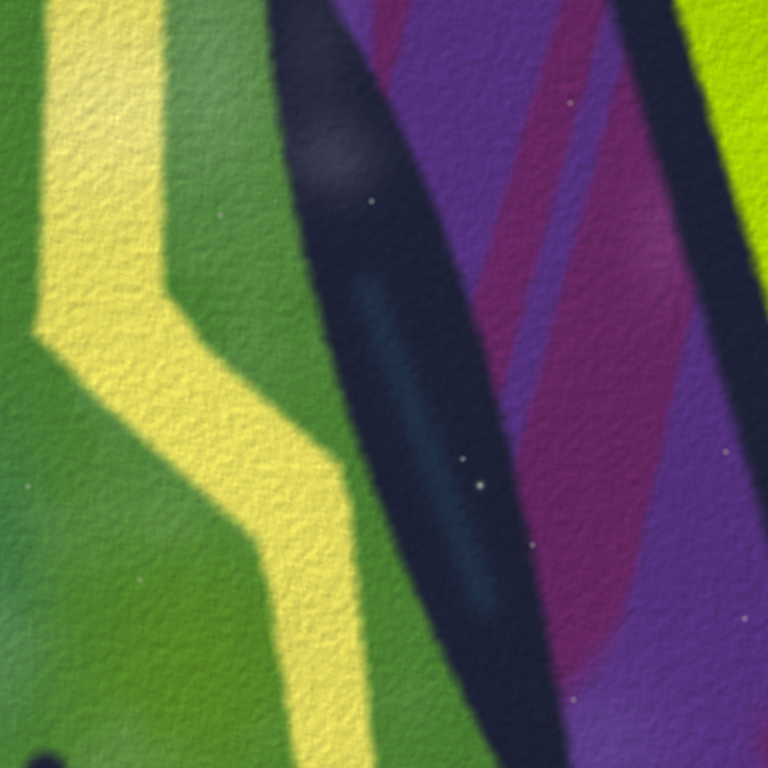
Write a three.js fragment shader that draws this texture.

```glsl
varying vec2 vUv;

const vec3 GREEN = vec3(0.285, 0.495, 0.195);
const vec3 PALE_GREEN = vec3(0.43, 0.58, 0.38);
const vec3 WARM_GREEN = vec3(0.36, 0.55, 0.12);
const vec3 TEAL_GREEN = vec3(0.24, 0.46, 0.29);
const vec3 YELLOW = vec3(0.875, 0.845, 0.36);
const vec3 PALE_YELLOW = vec3(0.89, 0.86, 0.53);
const vec3 PURPLE = vec3(0.325, 0.19, 0.49);
const vec3 PALE_PURPLE = vec3(0.38, 0.27, 0.58);
const vec3 MAGENTA = vec3(0.395, 0.145, 0.375);
const vec3 NAVY = vec3(0.115, 0.13, 0.21);
const vec3 BLUE_SHEEN = vec3(0.13, 0.21, 0.30);
const vec3 DUST = vec3(0.34, 0.33, 0.40);
const vec3 LIME = vec3(0.64, 0.81, 0.01);
const float SPRAY_SOFT = 0.013;
const float STRIPE_SOFT = 0.010;
const float EDGE_WOBBLE = 0.005;
const float GRAIN_SCALE = 95.0;
const float RELIEF = 0.13;
const float SPECK_CELLS = 9.0;

float hash(vec2 p) {
  return fract(sin(dot(p, vec2(127.1, 311.7))) * 43758.5453);
}

float noise(vec2 p) {
  vec2 i = floor(p), f = fract(p);
  f = f * f * (3.0 - 2.0 * f);
  return mix(mix(hash(i), hash(i + vec2(1.0, 0.0)), f.x),
             mix(hash(i + vec2(0.0, 1.0)), hash(i + 1.0), f.x), f.y);
}

float fbm(vec2 p) {
  float sum = 0.0, gain = 0.5;
  for (int i = 0; i < 4; i++) {
    sum += gain * noise(p);
    p = mat2(1.6, 1.2, -1.2, 1.6) * p + 7.3;
    gain *= 0.5;
  }
  return sum;
}

// 1 where d is positive, with a soft border
float inside(float d, float soft) { return smoothstep(-soft, soft, d); }

float glow(vec2 p, vec2 center, vec2 radius) {
  vec2 d = (p - center) / radius;
  return exp(-dot(d, d));
}

float segment(vec2 p, vec2 a, vec2 b) {
  vec2 e = b - a;
  return length(p - a - e * clamp(dot(p - a, e) / dot(e, e), 0.0, 1.0));
}

// Adds one polygon edge to the distance and flips the sign at crossings
void edge(vec2 p, vec2 b, inout vec2 a, inout float d, inout float side) {
  d = min(d, segment(p, a, b));
  if ((a.y > p.y) != (b.y > p.y) &&
      p.x < a.x + (b.x - a.x) * (p.y - a.y) / (b.y - a.y)) side = -side;
  a = b;
}

float boltDistance(vec2 p) {
  float d = 1.0, side = -1.0;
  vec2 a = vec2(0.215, -0.05);
  edge(p, vec2(0.0625, -0.05), a, d, side);
  edge(p, vec2(0.052, 0.390), a, d, side);
  edge(p, vec2(0.044, 0.432), a, d, side);
  edge(p, vec2(0.125, 0.517), a, d, side);
  edge(p, vec2(0.335, 0.705), a, d, side);
  edge(p, vec2(0.352, 0.780), a, d, side);
  edge(p, vec2(0.393, 1.05), a, d, side);
  edge(p, vec2(0.492, 1.05), a, d, side);
  edge(p, vec2(0.456, 0.660), a, d, side);
  edge(p, vec2(0.443, 0.606), a, d, side);
  edge(p, vec2(0.270, 0.455), a, d, side);
  edge(p, vec2(0.212, 0.375), a, d, side);
  edge(p, vec2(0.215, -0.05), a, d, side);
  return d * side;
}

void main() {
  vec2 p = vec2(vUv.x, 1.0 - vUv.y); // y runs downward
  float x = p.x + EDGE_WOBBLE * (noise(p * 70.0) - 0.5), y = p.y;
  float cloud = fbm(p * 6.0);

  // Green ground
  vec3 color = mix(GREEN, PALE_GREEN, 0.75 * glow(p, vec2(0.27, 0.07), vec2(0.10, 0.17)));
  color = mix(color, WARM_GREEN, 0.75 * glow(p, vec2(0.26, 0.88), vec2(0.17, 0.2)));
  color = mix(color, TEAL_GREEN, 0.7 * glow(p, vec2(0.0, 0.75), vec2(0.06, 0.2)));
  color = mix(color, PALE_GREEN, 0.35 * smoothstep(0.4, 0.75, cloud));
  color = mix(color, NAVY, inside(0.027 - length(p - vec2(0.06, 1.008)), 0.014));

  // Yellow bolt
  vec3 bolt = mix(YELLOW, PALE_YELLOW, 0.7 * glow(p, vec2(0.15, 0.14), vec2(0.16, 0.12)));
  color = mix(color, bolt, inside(boltDistance(vec2(x, y)), SPRAY_SOFT));

  // Purple panel with slanted stripes
  float thin = min(x - 0.487, 0.537 - 0.27 * y - x);
  float middle = min(x - 0.732 + 0.297 * y, 0.792 - 0.274 * y - x);
  float broad = min(x - 0.832 + 0.268 * y, 0.99 - 0.22 * y - x);
  float stripes = max(inside(thin, STRIPE_SOFT), inside(middle, STRIPE_SOFT));
  stripes = max(stripes, inside(broad, STRIPE_SOFT) * inside(1.79 - y - 1.2 * x, 0.05));
  stripes = max(stripes, 0.8 * glow(p, vec2(1.01, 0.97), vec2(0.03, 0.04)));
  vec3 panel = mix(PURPLE, PALE_PURPLE, 0.65 * glow(p, vec2(0.78, 0.98), vec2(0.10, 0.10)));
  panel = mix(panel, PALE_PURPLE, 0.5 * glow(p, vec2(0.45, 0.02), vec2(0.03, 0.04)));
  panel = mix(panel, MAGENTA, 0.95 * stripes);
  panel += 0.05 * glow(p, vec2(0.86, 0.31), vec2(0.04, 0.08));

  // Navy bands and lime corner
  float bandLeft = 0.345 + y * (0.079 + 0.227 * y);
  float bandRight = 0.43 + y * (0.626 + y * (-0.491 + 0.18 * y));
  float rimLeft = 0.793 + 0.297 * y;
  float rimRight = 0.879 + 0.305 * y;
  vec3 navy = mix(NAVY, BLUE_SHEEN, 0.7 * exp(-pow(segment(p, vec2(0.48, 0.38), vec2(0.63, 0.78)) / 0.021, 2.0)));
  float dust = glow(p, vec2(0.435, 0.20), vec2(0.06, 0.055)) + 0.5 * glow(p, vec2(0.41, 0.06), vec2(0.06, 0.10));
  navy = mix(navy, DUST, dust * (0.2 + 0.6 * cloud));
  color = mix(color, navy, inside(x - bandLeft, SPRAY_SOFT));
  color = mix(color, panel, inside(x - bandRight, SPRAY_SOFT));
  color = mix(color, NAVY, inside(x - rimLeft, SPRAY_SOFT * 1.2));
  color = mix(color, LIME, inside(x - rimRight, SPRAY_SOFT));

  // Scattered pale specks
  vec2 cell = floor(p * SPECK_CELLS);
  vec2 spot = 0.2 + 0.6 * vec2(hash(cell + 3.1), hash(cell + 8.7));
  float speck = inside(0.035 - length(fract(p * SPECK_CELLS) - spot), 0.025) * step(0.86, hash(cell));
  speck = max(0.4 * speck, 0.8 * glow(p, vec2(0.625, 0.632), vec2(0.005)));
  color = mix(color, vec3(0.7, 0.72, 0.65), speck);

  // Plaster relief lit from the upper left
  vec2 g = p * GRAIN_SCALE;
  float slope = fbm(g) - fbm(g - vec2(0.35, 0.45));
  color *= 1.0 + RELIEF * slope * 2.0 + 0.08 * (cloud - 0.47);
  gl_FragColor = vec4(clamp(color, 0.0, 1.0), 1.0);
}
```
